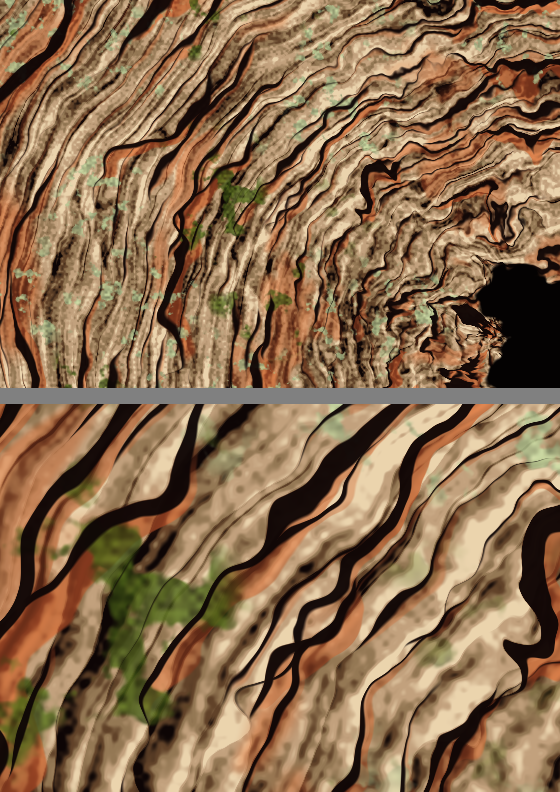
Top: the whole. Bottom: its middle third, enlarged.
Give the GLSL for this texture, as a WebGL 1 fragment shader.

```glsl
precision highp float;
// Weathered tree bark: fibrous plates bend around a dark hollow at lower right.
// Polar grain coordinates carry stretched noise; three scales of overlapping
// plates add pale lips, black shadows and exposed orange inner bark.
uniform vec2 u_resolution;

const vec2 HOLLOW_CENTRE = vec2(1.40, 0.06);
const float ALONG_SCALE = 0.75;
const float PLATE_FREQ = 5.2;
const float RELIEF = 0.85;
const float FIBRE_CONTRAST = 0.62;
const float MEAN_TONE = 0.53;
const vec3 BLACK = vec3(0.05, 0.02, 0.02);
const vec3 UMBER = vec3(0.38, 0.26, 0.16);
const vec3 BROWN = vec3(0.58, 0.47, 0.33);
const vec3 TAN = vec3(0.76, 0.63, 0.49);
const vec3 CREAM = vec3(0.92, 0.83, 0.68);
const vec3 ORANGE = vec3(0.76, 0.42, 0.23);
const vec3 RUST = vec3(0.58, 0.25, 0.13);
const vec3 LICHEN = vec3(0.68, 0.76, 0.56);
const vec3 MOSS = vec3(0.25, 0.33, 0.08);

float hash(vec2 p) {
  vec3 v = fract(vec3(p.xyx) * 0.1031);
  v += dot(v, v.yzx + 33.33);
  return fract((v.x + v.y) * v.z);
}

float noise(vec2 p) {
  vec2 i = floor(p), f = fract(p);
  f = f * f * (3.0 - 2.0 * f);
  return mix(mix(hash(i), hash(i + vec2(1.0, 0.0)), f.x),
             mix(hash(i + vec2(0.0, 1.0)), hash(i + 1.0), f.x), f.y);
}

float fbm(vec2 p) {
  float sum = 0.0, amp = 0.53;
  for (int i = 0; i < 4; i++) {
    sum += amp * noise(p);
    p = mat2(1.6, 1.2, -1.2, 1.6) * p + 17.3;
    amp *= 0.5;
  }
  return sum;
}

// Surface height: lengthwise ridges, plus cross wrinkles where the bark folds
float height(vec2 q, float folded) {
  float ridges = 0.6 * noise(q * vec2(26.0, 8.0)) + 0.4 * noise(q * vec2(58.0, 17.0) + 9.0);
  float wrinkles = noise(q * vec2(14.0, 48.0) + 31.0);
  return ridges + wrinkles * mix(0.12, 0.5, folded);
}

vec3 barkRamp(float t) {
  vec3 c = mix(BLACK, UMBER, smoothstep(0.08, 0.30, t));
  c = mix(c, BROWN, smoothstep(0.30, 0.45, t));
  c = mix(c, TAN, smoothstep(0.46, 0.63, t));
  return mix(c, CREAM, smoothstep(0.65, 0.85, t));
}

void main() {
  vec2 p = gl_FragCoord.xy / u_resolution.y;
  float pixel = 1.5 / u_resolution.y;
  float folded = smoothstep(0.65, 1.1, p.x);

  // Grain coordinates: x across the fibres, y along them
  vec2 bend = vec2(fbm(p * 3.5), fbm(p * 3.5 + 40.0)) - 0.5;
  vec2 ruffle = vec2(fbm(p * 10.0 + 70.0), fbm(p * 10.0 + 90.0)) - 0.5;
  vec2 d = p + bend * mix(0.10, 0.24, folded) + ruffle * mix(0.02, 0.09, folded) - HOLLOW_CENTRE;
  vec2 q = vec2(length(d), atan(d.x, d.y) * ALONG_SCALE);

  // Fibres, blotches, grit and relief lit from the upper left
  float fibre = 0.5 * noise(q * vec2(85.0, 6.0)) + 0.5 * noise(q * vec2(150.0, 14.0) + 5.0);
  float blotch = fbm(p * 5.0 + 12.0);
  float grit = noise(p * 150.0);
  float slope = height(q, folded) - height(q + vec2(0.010, 0.006), folded);
  float tone = MEAN_TONE + FIBRE_CONTRAST * (fibre - 0.5) + 0.45 * (blotch - 0.5)
             + 0.26 * (grit - 0.5) + RELIEF * slope;
  float fissure = 1.0 - smoothstep(0.0, 0.08, abs(noise(q * vec2(34.0, 6.0) + 60.0) - 0.5));
  tone -= 0.30 * fissure * smoothstep(0.35, 0.65, noise(q * vec2(9.0, 12.0)));

  // Overlapping plates: each lip shades the gap below it
  float shadow = 0.0, inner = 0.0, freq = PLATE_FREQ;
  for (int i = 0; i < 3; i++) {
    float seed = float(i) * 23.7;
    float s = q.x * freq + 1.5 * fbm(q * vec2(freq * 0.4, 3.5) + seed)
            + 0.22 * noise(q * vec2(freq * 2.5, 28.0) + seed);
    float above = fract(s), under = 1.0 - above;
    float soft = pixel * freq;
    float gap = noise(vec2(floor(s) * 7.3 + seed, q.y * (4.0 + 2.5 * float(i))));
    float opening = 0.34 * smoothstep(0.42, 0.85, gap + 0.10 * folded);
    float depth = opening * mix(0.15, 0.85, noise(q * vec2(5.0, 9.0) + seed + 3.0));
    float seam = smoothstep(0.0, soft, under);
    shadow = max(shadow, seam * (1.0 - smoothstep(depth - soft, depth + soft, under))
                         * smoothstep(0.0, 0.06, opening));
    inner = max(inner, seam * (1.0 - smoothstep(opening - soft, opening + soft, under))
                       * smoothstep(0.05, 0.14, opening) * (1.0 - 0.25 * float(i)));
    float lip = smoothstep(0.0, soft, above) * (1.0 - smoothstep(0.04, 0.30, above));
    tone += 0.13 * lip - 0.12 * smoothstep(0.55, 1.0, above) * seam;
    freq *= 2.1;
  }
  vec3 color = barkRamp(tone);

  // Exposed inner bark, in gaps and in worn patches
  float worn = smoothstep(0.60, 0.70, fbm(q * vec2(7.0, 4.0) + 81.0));
  float leftScar = 1.0 - smoothstep(0.0, 0.05, length((p - vec2(0.02, 0.27)) * vec2(1.0, 0.38)) - 0.05 + 0.08 * (blotch - 0.5));
  vec3 red = mix(RUST, ORANGE, smoothstep(0.25, 0.55, tone)) * (0.72 + 0.5 * fibre);
  color = mix(color, red, 0.88 * max(inner, max(0.65 * worn, 0.8 * leftScar)));

  // Lichen flecks and a little moss
  float fleck = smoothstep(0.60, 0.70, fbm(p * 34.0 + 7.0)) * smoothstep(0.48, 0.62, fbm(p * 4.5 + 55.0));
  color = mix(color, LICHEN * (0.75 + 0.4 * grit), 0.8 * fleck);
  float moss = smoothstep(0.58, 0.68, fbm(p * 22.0 + 44.0)) * smoothstep(0.56, 0.66, fbm(p * 4.0 + 27.0));
  color = mix(color, MOSS * (0.6 + 0.8 * grit), 0.8 * moss * (1.0 - folded));

  // Deep shade and the hollow
  color = mix(color, BLACK, 0.95 * shadow);
  float inside = min(p.x - 1.28, 0.30 - p.y) + 0.22 * (fbm(p * 9.0 + 3.0) - 0.5);
  color = mix(color, BLACK * 0.3, smoothstep(-0.005, 0.012, inside));
  gl_FragColor = vec4(color, 1.0);
}
```
